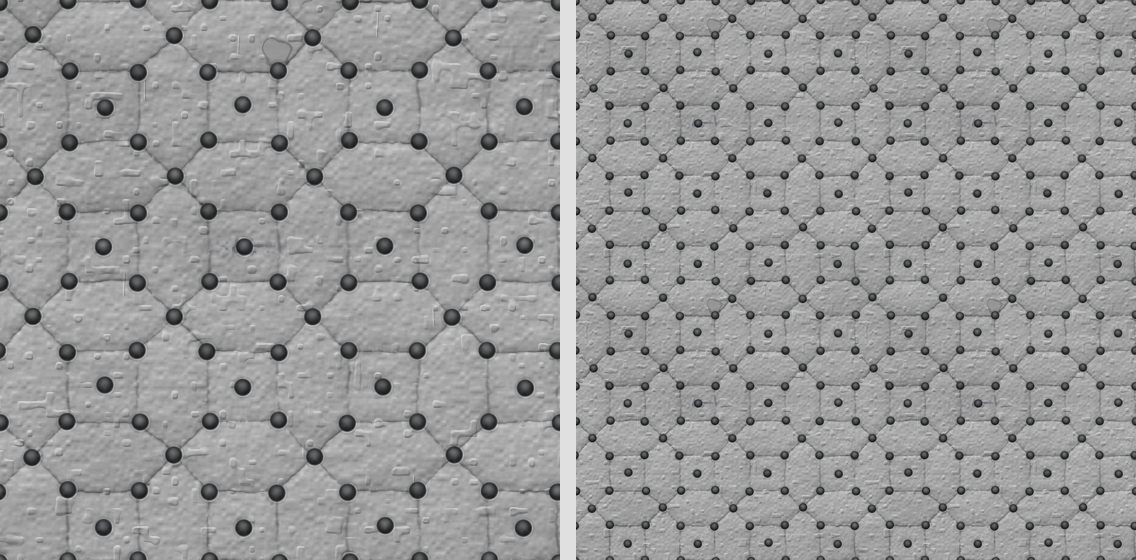
Left, the tile; right, the same tile 2 across and 2 down.
Give the GLSL for this texture, as a Shadertoy shader.

```glsl
// Padded grey metal sheet: squares between long hexagons, pinned by dark domed studs.

const float REPEATS = 4.0;               // repeats across and down
const vec2  ORIGIN = vec2(0.74, 0.24);   // centre of the first square, in repeats
const float SQUARE = 0.25;               // half side of a square, in repeats
const float STUD_RADIUS = 0.059;
const float STUD_JITTER = 0.026;
const float SEAM_WIDTH = 0.011;
const float PAD_HEIGHT = 0.017;
const float PAD_ROUNDING = 0.075;
const float LIGHT_GAIN = 0.40;
const vec2  LIGHT = vec2(-0.30, 0.95);
const vec3  PAINT = vec3(0.634, 0.635, 0.638);
const vec3  STUD_DARK = vec3(0.125, 0.13, 0.135);
const vec3  STUD_LIGHT = vec3(0.42, 0.425, 0.43);
const vec3  STAIN = vec3(0.34, 0.34, 0.40);
const vec2  CHIP_POS = vec2(0.495, 0.908);
const vec2  STAIN_POS = vec2(0.440, 0.557);
const int   SCRATCHES = 7;

float hash(vec2 p) {
    vec3 q = fract(vec3(p.xyx) * 0.1031);
    q += dot(q, q.yzx + 33.33);
    return fract((q.x + q.y) * q.z);
}

// Value noise with n cells across the canvas; wraps at the edges.
float noise(vec2 uv, float n) {
    vec2 x = uv * n, i = floor(x), f = fract(x);
    f = f * f * f * (f * (f * 6.0 - 15.0) + 10.0);
    vec2 a = mod(i, n), b = mod(i + 1.0, n);
    return mix(mix(hash(a), hash(vec2(b.x, a.y)), f.x),
               mix(hash(vec2(a.x, b.y)), hash(b), f.x), f.y);
}

float softMin(float a, float b, float k) {
    float h = max(k - abs(a - b), 0.0) / k;
    return min(a, b) - h * h * k * 0.25;
}

vec2 wrapDelta(vec2 uv, vec2 centre) {
    return fract(uv - centre + 0.5) - 0.5;
}

// x: distance to the nearest seam, y: 1 inside a square, z: distance to its centre
vec3 seams(vec2 uv) {
    vec2 warp = vec2(noise(uv, 20.0), noise(uv + 0.35, 20.0)) - 0.5;
    vec2 wobble = vec2(noise(uv, 90.0), noise(uv + 0.6, 90.0)) - 0.5;
    vec2 c = uv * REPEATS - ORIGIN + warp * 0.025 + wobble * 0.012;
    vec2 q = abs(fract(c + 0.5) - 0.5);
    float m = max(q.x, q.y), n = min(q.x, q.y);
    float inner = softMin(SQUARE - q.x, SQUARE - q.y, 0.05);
    float outer = softMin(m - SQUARE, (m - n) * 0.7071, 0.05);
    float inside = step(m, SQUARE);
    return vec3(max(mix(outer, inner, inside), 0.0), inside, length(q));
}

// Relief of pads, dimples and lumpy paint, in repeats.
float relief(vec2 uv) {
    vec3 s = seams(uv);
    float h = PAD_HEIGHT * mix(1.0, 0.55, s.y) * (1.0 - exp(-s.x / PAD_ROUNDING));
    h -= 0.006 * exp(-s.z * s.z / 0.008);
    h += 0.0050 * noise(uv, 115.0) + 0.0060 * noise(uv, 47.0) + 0.010 * noise(uv, 16.0);
    return h + 0.008 * smoothstep(0.76, 0.96, noise(uv + 0.17, 58.0));
}

vec3 addWear(vec3 col, vec2 uv) {
    // Flaked chip with a dark rim
    vec2 c = wrapDelta(uv, CHIP_POS) / vec2(0.030, 0.022);
    float d = length(c) - 1.0 + 0.6 * (noise(uv, 50.0) - 0.5);
    col = mix(col, vec3(0.57), 0.75 * smoothstep(0.06, -0.06, d));
    col -= 0.14 * exp(-d * d / 0.006);

    // Speckled smudge
    vec2 s = wrapDelta(uv, STAIN_POS) / vec2(0.055, 0.014);
    float speckle = smoothstep(0.40, 0.80, noise(uv, 180.0));
    col = mix(col, STAIN, 0.75 * speckle * exp(-dot(s, s)));

    // Near-vertical scratches, each a bright and a dark flank
    for (int i = 0; i < SCRATCHES; i++) {
        float k = float(i);
        vec2 p = wrapDelta(uv, vec2(hash(vec2(k, 3.0)), hash(vec2(k, 8.0))));
        p.x += p.y * 0.12 * (hash(vec2(k, 5.0)) - 0.5);
        float reach = mix(0.012, 0.032, hash(vec2(k, 13.0)));
        float along = smoothstep(reach, reach * 0.8, abs(p.y));
        float x = p.x / 0.0012;
        col += along * (0.10 * exp(-x * x) - 0.09 * exp(-(x - 1.6) * (x - 1.6)));
    }
    return col;
}

vec3 addStud(vec3 col, vec2 uv, float px) {
    // Studs sit on the quarter lattice wherever a diagonal of the pattern passes
    vec2 c = (uv * REPEATS - ORIGIN) * 4.0, k = floor(c + 0.5);
    if (mod(k.x - k.y, 4.0) > 0.5 && mod(k.x + k.y, 4.0) > 0.5) return col;
    vec2 id = mod(k, REPEATS * 4.0);
    vec2 jitter = vec2(hash(id + 21.0), hash(id + 57.0)) - 0.5;
    vec2 p = ((c - k) * 0.25 - jitter * STUD_JITTER) / STUD_RADIUS;
    float r = length(p);

    // Contact shadow and the bright lip of paint around the stud
    col *= 1.0 - 0.22 * smoothstep(1.55, 0.95, r);
    float lip = (r - 1.13) / 0.09;
    col += exp(-lip * lip) * (0.09 + 0.07 * dot(p, vec2(0.6, -0.5)));

    // Dome with a broad sheen above its centre
    float z = sqrt(max(1.0 - r * r, 0.0));
    float sheen = pow(max(dot(vec3(p, z), normalize(vec3(-0.08, 0.30, 1.0))), 0.0), 3.5);
    vec3 dome = mix(STUD_DARK, STUD_LIGHT, sheen * mix(0.8, 1.1, hash(id + 9.0)));
    dome += 0.05 * (noise(uv, 160.0) - 0.5);
    float edge = px / STUD_RADIUS;
    return mix(col, dome, smoothstep(1.0 + edge, 1.0 - edge, r));
}

void mainImage(out vec4 fragColor, in vec2 fragCoord) {
    vec2 uv = fragCoord / iResolution.xy;
    float px = REPEATS / iResolution.y;

    // Slope of the relief lit from above
    vec2 e = vec2(0.0015, 0.0);
    float h = relief(uv);
    vec2 slope = vec2(relief(uv + e.xy) - h, relief(uv + e.yx) - h) / (e.x * REPEATS);
    float lit = clamp(-dot(slope, LIGHT) * LIGHT_GAIN, -0.17, 0.15);
    vec3 col = PAINT + lit + 0.05 * (noise(uv, 5.0) - 0.5) + 0.03 * (noise(uv, 200.0) - 0.5);

    // Dark creases with worn specks beside them
    float d = seams(uv).x;
    float crease = exp(-d * d / (SEAM_WIDTH * SEAM_WIDTH));
    col -= crease * mix(0.04, 0.17, noise(uv, 30.0)) + 0.035 * exp(-d / 0.05);
    col += 0.10 * exp(-d / 0.025) * smoothstep(0.62, 0.9, noise(uv + 0.4, 150.0));

    col = addStud(addWear(col, uv), uv, px);
    fragColor = vec4(clamp(col, 0.0, 1.0), 1.0);
}
```
